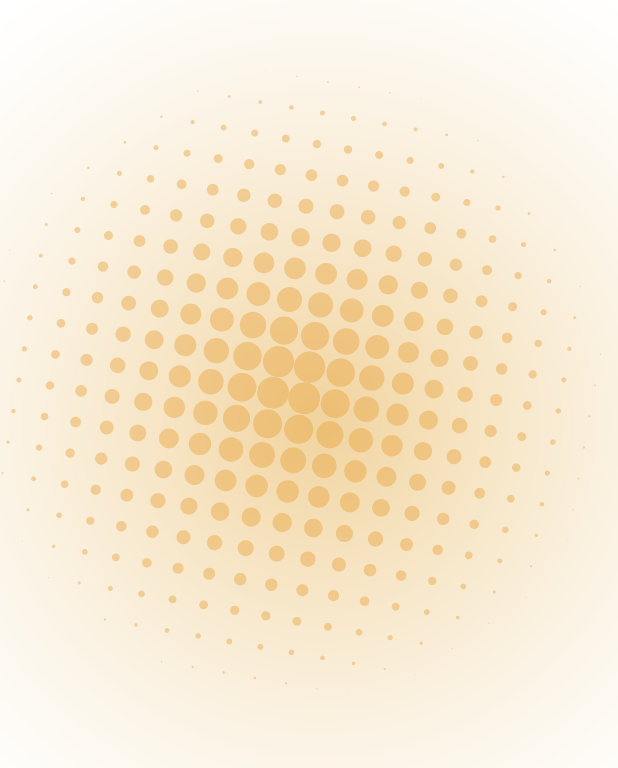
Give the GLSL for this background, as a Shadertoy shader.

```glsl
#define GRID_PITCH 0.0411
#define GRID_ANGLE 0.1745
#define GRID_ORIGIN vec2(-0.0063, -0.0185)
#define FIELD_CENTER vec2(-0.0234, 0.0)
#define FIELD_RADIUS 0.416
#define DOT_RADIUS 0.0221
#define DOT_COLOR vec3(0.91, 0.64, 0.24)
#define DOT_OPACITY 0.44
#define GLOW_CENTER vec2(0.016, -0.05)
#define GLOW_RADIUS 0.69
#define GLOW_FALLOFF 1.4
#define GLOW_COLOR vec3(0.945, 0.83, 0.62)

// Warm radial glow fading to white
vec3 glow(vec2 p) {
    float fade = max(1.0 - length(p - GLOW_CENTER) / GLOW_RADIUS, 0.0);
    return mix(vec3(1.0), GLOW_COLOR, pow(fade, GLOW_FALLOFF));
}

// Coverage of a tilted halftone grid whose dots shrink away from the field center
float halftone(vec2 p, float pixel) {
    float c = cos(GRID_ANGLE), s = sin(GRID_ANGLE);
    vec2 right = vec2(c, -s), up = vec2(s, c);
    vec2 offset = p - GRID_ORIGIN;
    vec2 cell = round(vec2(dot(offset, right), dot(offset, up)) / GRID_PITCH);
    vec2 center = GRID_ORIGIN + GRID_PITCH * (cell.x * right + cell.y * up);

    float radius = DOT_RADIUS * (1.0 - length(center - FIELD_CENTER) / FIELD_RADIUS);
    float edge = length(p - center) - radius;
    return radius > 0.0 ? clamp(0.5 - edge / pixel, 0.0, 1.0) : 0.0;
}

void mainImage(out vec4 fragColor, in vec2 fragCoord) {
    // Centered coordinates, one unit per canvas height
    vec2 p = (fragCoord - 0.5 * iResolution.xy) / iResolution.y;
    float dots = halftone(p, 1.0 / iResolution.y);
    fragColor = vec4(mix(glow(p), DOT_COLOR, DOT_OPACITY * dots), 1.0);
}
```
